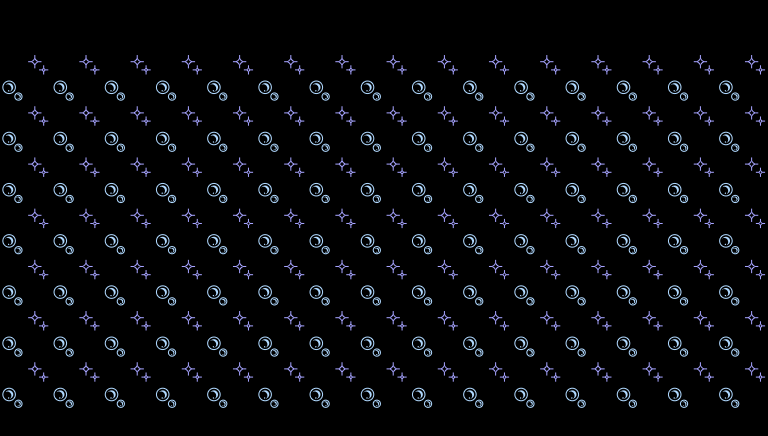
This pattern is drawn by a Shadertoy shader. Its source:

```glsl
// Repeating pairs of outlined bubbles and four-pointed sparkles on black.

const float COLUMNS = 15.0;
const float FIRST_ROW = 1.0;
const float LAST_ROW = 7.0;
const float LINE_WIDTH = 0.02;
const vec3 BUBBLE_COLOR = vec3(0.69, 0.85, 1.0);
const vec3 SPARKLE_COLOR = vec3(0.65, 0.64, 1.0);

// Smoothed coverage of the region where d is negative.
float fill(float d, float px) {
    return clamp(0.5 - d / px, 0.0, 1.0);
}

// Coverage of a line along d = 0; stays correct below one pixel wide.
float stroke(float d, float width, float px) {
    return fill(d - 0.5 * width, px) - fill(d + 0.5 * width, px);
}

// Ring with a crescent highlight at upper right and a glint below (y down).
float bubble(vec2 p, float radius, float px) {
    float ring = stroke(length(p) - radius, LINE_WIDTH, px);
    float inner = 0.66 * radius;
    float cut = inner - length(p - radius * vec2(-0.3, 0.18));
    float crescent = fill(max(length(p) - inner, cut), px);
    float glint = fill(length(p - radius * vec2(-0.08, 0.56)) - 0.1 * radius, px);
    return max(ring, max(crescent, glint));
}

// Hollow concave diamond whose four tips continue as thin rays.
float sparkle(vec2 p, float core, float reach, float px) {
    p = abs(p);
    p = vec2(max(p.x, p.y), min(p.x, p.y));
    float bend = 1.6 * core;
    float arcRadius = length(vec2(bend - core, bend));
    float outline = stroke(arcRadius - length(max(bend - p, 0.0)), LINE_WIDTH, px);
    float ray = stroke(p.y, LINE_WIDTH, px) * fill(p.x - reach, px);
    return mix(ray, outline, fill(p.x - core, px));
}

void mainImage(out vec4 fragColor, in vec2 fragCoord) {
    // Square cells, counted from the upper left.
    float px = COLUMNS / iResolution.x;
    vec2 grid = vec2(fragCoord.x, iResolution.y - fragCoord.y) * px;
    vec2 cell = fract(grid);
    float row = floor(grid.y);
    float band = step(FIRST_ROW, row) * step(row, LAST_ROW);

    // One large and one small motif of each kind per cell.
    float bubbles = max(bubble(cell - vec2(0.178, 0.705), 0.122, px),
                        bubble(cell - vec2(0.360, 0.886), 0.070, px));
    float sparkles = max(sparkle(cell - vec2(0.680, 0.205), 0.070, 0.130, px),
                         sparkle(cell - vec2(0.853, 0.365), 0.040, 0.090, px));

    vec3 color = BUBBLE_COLOR * bubbles + SPARKLE_COLOR * sparkles;
    fragColor = vec4(color * band, 1.0);
}
```
